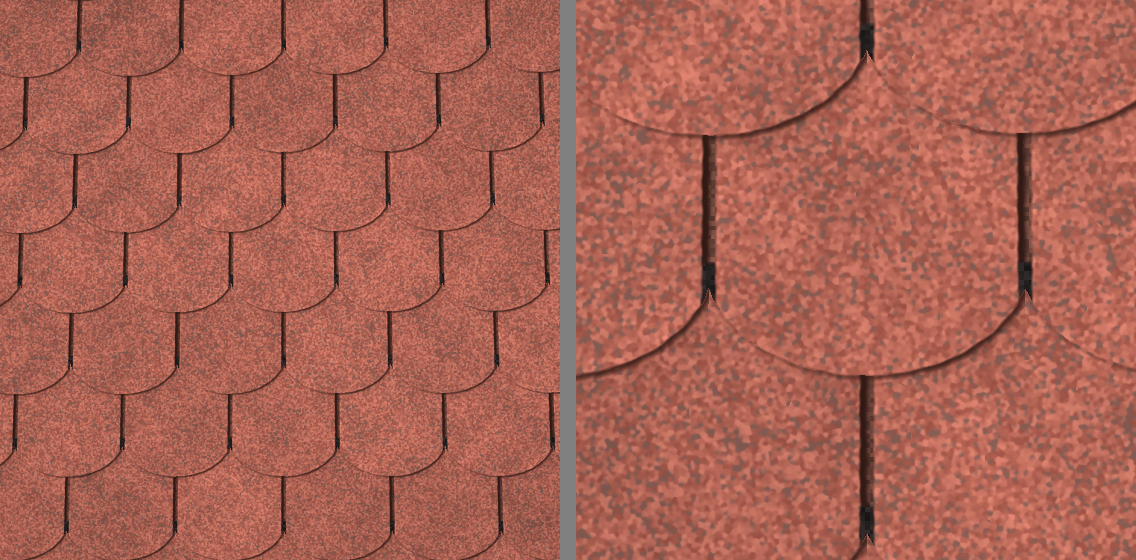
Left: the whole. Right: its middle third, enlarged.
Give the GLSL for this texture, as a WebGL 1 fragment shader.

```glsl
precision highp float;
// Red mineral-granule roof shingles with rounded tabs in staggered rows, seen in
// slight perspective. Rows come from an inverted quadratic, tab edges from an
// ellipse distance, granules from soft cellular noise, weathering from sines.
uniform vec2 u_resolution;

// Layout, in canvas units measured downward from the top edge
const float CENTRE_X = 0.5065;       // a slit of every even row stands here
const float FIRST_TIP = 0.1328;      // lowest point of the tabs in row 0
const float ROW_HEIGHT = 0.1380;
const float ROW_GROWTH = 0.00111;    // rows get taller toward the bottom
const float TAB_WIDTH = 0.1836;
const float TAB_GROWTH = 0.00185;    // tabs get wider with each row
const float TILT = 0.0112;           // slope of the top row, level at the bottom
const float CURVE_DEPTH = 0.36;      // rounded part of a tab, in rows
const float CURVE_BEND = 0.92;       // near 1 the tab corners turn vertical
const float LIP = 0.08;              // room kept below a tip for its shadow, in rows
const float SLIT_HALF = 0.0042;
const float TAR_LENGTH = 0.12;       // black sealant at the foot of a slit, in rows
const float EDGE_BLUR = 0.0011;      // softness of slits and tab edges

// Surface
const float GRANULES = 370.0;        // granules across the canvas
const float GRANULE_SHARPNESS = 4.5;
const float TAB_VARIATION = 0.08;
const float PATCH_VARIATION = 0.11;
const vec3 GRANULE_DARK = vec3(0.575, 0.300, 0.250);
const vec3 GRANULE_LIGHT = vec3(0.820, 0.485, 0.415);
const vec3 GRANULE_GREY = vec3(0.500, 0.345, 0.310);
const vec3 SLIT_BROWN = vec3(0.430, 0.275, 0.235);
const vec3 SHADOW = vec3(0.190, 0.098, 0.078);
const vec3 TAR = vec3(0.120, 0.105, 0.105);

float hash(vec2 p) {
  vec3 q = fract(vec3(p.xyx) * 0.1031);
  q += dot(q, q.yzx + 33.33);
  return fract((q.x + q.y) * q.z);
}

// Broad weathering patches, about 0 to 1
float mottle(vec2 p) {
  float a = sin(p.x * 37.0 + 2.0 * sin(p.y * 29.0));
  float b = sin(p.y * 61.0 + 2.0 * sin(p.x * 47.0 + 1.3));
  float c = sin((p.x + p.y) * 133.0 + 1.7 * sin((p.x - p.y) * 97.0));
  return 0.5 + 0.2 * a + 0.18 * b + 0.12 * c;
}

// Blend of the nearest stone granules, weighted by closeness
vec3 granules(vec2 p, float greyShare) {
  vec2 cell = floor(p);
  vec3 sum = vec3(0.0);
  float total = 0.0;
  for (int j = -1; j <= 1; j++) {
    for (int i = -1; i <= 1; i++) {
      vec2 id = cell + vec2(float(i), float(j));
      vec2 seed = vec2(hash(id), hash(id + 71.7));
      vec2 offset = id + seed - p;
      float weight = exp(-GRANULE_SHARPNESS * dot(offset, offset));
      vec3 stone = mix(GRANULE_DARK, GRANULE_LIGHT, hash(id + 19.3));
      if (hash(id + 143.1) < greyShare) stone = GRANULE_GREY;
      sum += stone * weight;
      total += weight;
    }
  }
  return sum / total;
}

// Position along a row, in tabs; odd rows shift by half a tab
float tabCoord(float x, float row, float width) {
  return x / width + 0.5 * mod(row, 2.0);
}

void main() {
  vec2 uv = gl_FragCoord.xy / u_resolution;
  float soft = max(EDGE_BLUR, 0.75 / min(u_resolution.x, u_resolution.y));

  // Perspective: continuous row coordinate, whole numbers at the tab tips
  float x = uv.x - CENTRE_X;
  float y = 1.0 - uv.y + TILT * x * uv.y;
  float v = (sqrt(ROW_HEIGHT * ROW_HEIGHT + 4.0 * ROW_GROWTH * (y - FIRST_TIP))
    - ROW_HEIGHT) / (2.0 * ROW_GROWTH);
  float height = ROW_HEIGHT + 2.0 * ROW_GROWTH * v;
  float width = TAB_WIDTH + TAB_GROWTH * v;
  float wobble = 0.0002 * (sin(uv.x * 310.0 + uv.y * 170.0) + sin(uv.y * 530.0 - uv.x * 90.0));

  // Signed distance to the rounded lower edge, positive on the tab
  float upperRow = ceil(v - LIP);
  float f = 2.0 * fract(tabCoord(x, upperRow, width)) - 1.0;
  float root = sqrt(1.0 - CURVE_BEND * f * f);
  float depth = CURVE_DEPTH / (1.0 - sqrt(1.0 - CURVE_BEND));
  float slope = depth * height * CURVE_BEND * f / root / (0.5 * width);
  float edge = (upperRow - depth * (1.0 - root) - v) * height / sqrt(1.0 + slope * slope) + wobble;

  // Visible tab and its granules
  float row = edge > 0.0 ? upperRow : upperRow + 1.0;
  float s = tabCoord(x, row, width);
  vec2 tab = vec2(floor(s), row) + 20.0;
  float patches = mottle(uv + 0.37 * tab);
  float greyShare = 0.03 + 0.22 * patches * (0.4 + hash(tab + 5.0));
  vec3 color = granules(uv * GRANULES + 3.7 * tab, greyShare);
  color *= 1.0 + TAB_VARIATION * (hash(tab) - 0.5) + PATCH_VARIATION * (0.5 - patches);

  // Slit: shaded left side, granular right side, sealant at its foot
  float slitX = (fract(s + 0.5) - 0.5) * width + wobble;
  float along = v - row + 1.0;
  float slitMask = 1.0 - smoothstep(SLIT_HALF - soft, SLIT_HALF + soft, abs(slitX));
  float grain = hash(floor(uv * GRANULES));
  float exposed = smoothstep(-0.0018, 0.0024, slitX) * (0.45 + 0.55 * hash(vec2(floor(s + 0.5), row) + 40.0));
  vec3 slitColor = mix(SHADOW, SLIT_BROWN * (0.75 + 0.5 * grain), exposed);
  float tarMask = smoothstep(0.0, 0.03, along - 1.0 + CURVE_DEPTH + TAR_LENGTH);
  slitColor = mix(slitColor, TAR * (0.7 + 0.9 * grain), tarMask);
  color *= 1.0 + 0.08 * exp(-abs(slitX - SLIT_HALF - 0.0015) / 0.0015);
  color = mix(color, slitColor, slitMask);

  // Shadow under the edge, strongest on the right; faint lit rim above it
  float side = smoothstep(-0.9, 0.6, f);
  float below = 1.0 - smoothstep(-soft, soft, edge);
  float contact = smoothstep(-mix(0.0030, 0.0058, side), -0.0008, edge);
  float tail = 0.25 * exp(min(edge, 0.0) / 0.006);
  color = mix(color, SHADOW, below * max(contact * mix(0.20, 0.84, side), tail * side));
  color *= 1.0 + 0.04 * (1.0 - below) * exp(-max(edge, 0.0) / 0.003);

  // Gentle falloff toward the corners
  vec2 fromCentre = uv - 0.5;
  color *= 1.03 - 0.17 * dot(fromCentre, fromCentre);
  gl_FragColor = vec4(color, 1.0);
}
```
